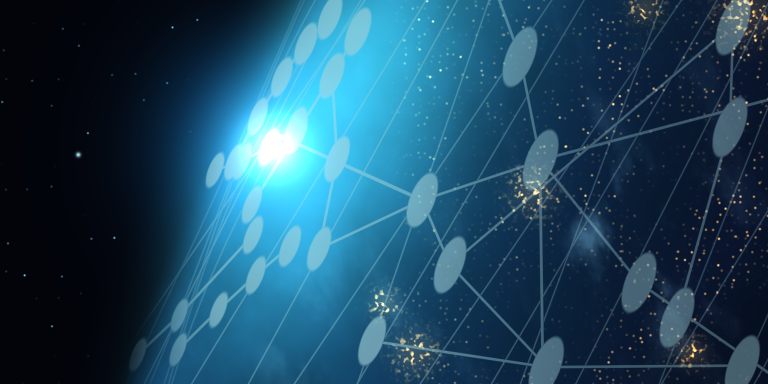
This background is drawn by a WebGL 2 fragment shader. Its source:

```glsl
#version 300 es
precision highp float;
// A sunlit planet limb at night, wrapped in a network of tilted discs and links.
uniform vec2 u_resolution;
out vec4 fragColor;

const vec3 SPACE = vec3(0.008, 0.014, 0.04);
const vec3 NIGHT = vec3(0.03, 0.07, 0.15);
const vec3 OCEAN = vec3(0.055, 0.21, 0.35);
const vec3 AIR = vec3(0.22, 0.74, 0.87);
const vec3 HALO = vec3(0.05, 0.40, 0.66);
const vec3 PALE = vec3(0.68, 0.89, 0.93);
const vec3 GOLD = vec3(1.0, 0.70, 0.30);
const vec2 SUN = vec2(0.715, 0.612);

vec2 hash2(vec2 p) {
  vec3 q = fract(p.xyx * vec3(0.1031, 0.1030, 0.0973));
  q += dot(q, q.yzx + 33.33);
  return fract((q.xx + q.yz) * q.zy);
}

float corner(vec2 cell, vec2 f, vec2 o) {
  return dot(hash2(cell + o) * 2.0 - 1.0, f - o);
}

// Gradient noise, roughly -0.7 to 0.7
float noise(vec2 p) {
  vec2 c = floor(p), f = fract(p), w = f * f * (3.0 - 2.0 * f);
  return mix(mix(corner(c, f, vec2(0)), corner(c, f, vec2(1, 0)), w.x),
             mix(corner(c, f, vec2(0, 1)), corner(c, f, vec2(1)), w.x), w.y);
}

float fbm(vec2 p) {
  float sum = 0.0, amp = 0.6;
  for (int i = 0; i < 5; i++) {
    sum += amp * noise(p);
    p = mat2(1.6, 1.2, -1.2, 1.6) * p + 7.3;
    amp *= 0.55;
  }
  return sum;
}

float bell(vec2 d, float radius) { return exp(-dot(d, d) / (radius * radius)); }

float link(vec2 p, vec2 a, vec2 b, float halfWidth, float px) {
  vec2 d = b - a;
  float t = clamp(dot(p - a, d) / dot(d, d), 0.0, 1.0);
  return 1.0 - smoothstep(halfWidth - px * 0.5, halfWidth + px, length(p - a - d * t));
}

// Disc leaning right, growing toward the viewer on the right
float disc(vec2 p, vec2 c, float px) {
  float near = smoothstep(0.4, 1.4, c.x);
  vec2 size = mix(vec2(0.016, 0.046), vec2(0.036, 0.083), near);
  vec2 q = mat2(0.93, 0.37, -0.37, 0.93) * (p - c);
  float edge = (length(q / size) - 1.0) * size.x;
  return 1.0 - smoothstep(-px, px, edge);
}

// Discs along a parabola with links between them: net = (discs, links)
void strand(vec2 p, vec2 start, vec2 vel, vec2 acc, int count, float px, inout vec2 net) {
  vec2 last = start;
  for (int i = 0; i < count; i++) {
    float t = float(i);
    vec2 node = start + vel * t + acc * t * t;
    net.x = max(net.x, disc(p, node, px));
    if (i > 0) net.y = max(net.y, link(p, last, node, 0.0028, px));
    last = node;
  }
}

// Round points scattered one to a cell; most cells stay almost dark
float specks(vec2 p, float scale, float radius) {
  vec2 q = p * scale, h = hash2(floor(q));
  float d = length(fract(q) - 0.25 - 0.5 * h);
  return (1.0 - smoothstep(0.0, radius, d)) * pow(hash2(floor(q) + 51.0).x, 6.0);
}

// Thin fan of long links and fine arcs beside the limb
float fineLines(vec2 p, float d, float px) {
  float sum = 0.0;
  for (int i = 0; i < 15; i++) {
    vec2 h = hash2(vec2(float(i), 4.0));
    float top = 0.78 + 0.12 * (float(i) + h.x);
    sum = max(sum, link(p, vec2(top, 1.0), vec2(top - 0.32 - 0.4 * h.y, 0.0), 0.0013, px));
  }
  for (int i = 0; i < 5; i++) {
    float k = float(i), arc = abs(d - 0.035 * k - 0.03 * sin(p.y * 3.0 + k));
    sum = max(sum, 0.6 * (1.0 - smoothstep(0.001, 0.001 + px, arc * 0.9)));
  }
  return sum;
}

void main() {
  float px = 1.0 / u_resolution.y;
  vec2 p = gl_FragCoord.xy * px;
  float d = p.x - (0.33 + 0.37 * p.y + 0.08 * p.y * p.y);
  float inside = smoothstep(-0.04, 0.10, d);
  float land = fbm(p * vec2(3.5, 2.8) + 2.0);

  // Planet surface and wispy clouds
  float dusk = smoothstep(0.75, 1.9, p.x - 0.3 * p.y + 0.5 * land);
  vec3 surface = mix(OCEAN, NIGHT, dusk) * (1.0 + 0.7 * land);
  float wisps = smoothstep(0.0, 0.55, fbm(vec2(p.x * 7.0 + p.y * 2.0, p.y * 4.0 - p.x)));
  float cover = 0.15 + 0.9 * bell(p - vec2(1.66, 0.36), 0.2) + 0.4 * bell(p - vec2(0.9, 0.15), 0.2);
  surface += vec3(0.30, 0.42, 0.46) * wisps * cover;
  vec3 col = mix(SPACE, surface, inside);

  // Atmosphere stretched along the limb, then the sun
  vec2 a = mat2(0.91, 0.42, -0.42, 0.91) * (p - vec2(0.88, 0.72));
  float air = exp(-a.x * a.x / 0.10 - a.y * a.y / 0.40) * smoothstep(-0.2, 0.12, d);
  col = mix(col, AIR * (1.0 + 0.25 * land), 0.92 * air);
  float r = length(p - SUN);
  col += HALO * exp(-r * r / 0.065) * (1.0 - 0.6 * air);

  // City lights, gathered in a few bright regions
  float towns = smoothstep(1.0, 1.15, p.x) * smoothstep(-0.15, 0.4, land + 0.1);
  float city = bell(p - vec2(1.385, 0.50), 0.05) + bell(p - vec2(1.08, 0.08), 0.05)
             + bell(p - vec2(1.0, 0.21), 0.035) + bell(p - vec2(1.95, 0.97), 0.07)
             + bell(p - vec2(1.68, 0.98), 0.04) + bell(p - vec2(1.80, 0.08), 0.035);
  float sparks = specks(p, 28.0, 0.16) + specks(p + 3.7, 55.0, 0.3);
  float grain = smoothstep(0.0, 0.5, noise(p * 75.0) + 0.5 * noise(p * 140.0));
  col += GOLD * (1.3 * sparks * towns + city * (0.15 + 1.3 * grain));

  // Stars in open space
  col += vec3(0.45, 0.8, 0.9) * specks(p + 0.6, 14.0, 0.07) * (1.0 - smoothstep(-0.2, -0.08, d));
  col += PALE * bell(p - vec2(0.204, 0.597), 0.006);

  // Network strands, from the limb toward the viewer
  vec2 net = vec2(0.0);
  strand(p, vec2(0.859, 0.956), vec2(-0.0625, -0.0625), vec2(0.0, -0.008), 5, px, net);
  strand(p, vec2(0.56, 0.557), vec2(0.07, 0.016), vec2(0.0, 0.007), 4, px, net);
  strand(p, vec2(0.659, 0.388), vec2(-0.234, -0.262), vec2(0.042, 0.053), 3, px, net);
  strand(p, vec2(0.464, 0.089), vec2(0.109, 0.111), vec2(-0.004, -0.007), 4, px, net);
  strand(p, vec2(0.932, 0.917), vec2(-0.056, -0.096), vec2(-0.012, -0.018), 4, px, net);
  strand(p, vec2(0.865, 0.802), vec2(0.043, -0.207), vec2(-0.03, -0.009), 3, px, net);
  strand(p, vec2(0.831, 0.352), vec2(0.249, 0.139), vec2(0.02, -0.012), 3, px, net);
  strand(p, vec2(1.099, 0.479), vec2(-0.016, -0.121), vec2(0.089, -0.048), 3, px, net);
  strand(p, vec2(1.354, 0.852), vec2(-0.049, -0.242), vec2(0.102, -0.026), 3, px, net);
  strand(p, vec2(0.969, 0.112), vec2(0.424, -0.104), vec2(0.029, 0.036), 3, px, net);
  strand(p, vec2(1.909, 0.935), vec2(0.057, -0.151), vec2(-0.065, -0.115), 3, px, net);

  // Long links between strands
  vec2 hub = vec2(1.406, 0.583);
  net.y = max(net.y, link(p, SUN + vec2(0.0, 0.04), vec2(1.099, 0.479), 0.004, px));
  net.y = max(net.y, link(p, hub, vec2(2.0, 0.74), 0.003, px));
  net.y = max(net.y, link(p, hub, vec2(1.414, 0.0), 0.003, px));
  net.y = max(net.y, link(p, vec2(1.172, 0.31), vec2(1.909, 0.935), 0.0025, px));
  net.y = max(net.y, link(p, vec2(1.664, 0.264), vec2(2.0, 0.03), 0.003, px));
  net.y = max(net.y, link(p, vec2(1.354, 0.852), vec2(1.30, 1.0), 0.003, px));

  float fine = fineLines(p, d, px) * smoothstep(-0.06, 0.06, d);
  float lit = mix(0.65, 0.42, smoothstep(0.9, 1.6, p.x)) * smoothstep(0.25, 0.6, p.x);
  col = mix(col, PALE * 0.9, max(max(net.x, net.y * 0.85), fine * 0.6) * lit);
  col += PALE * (0.95 * exp(-r * r / 0.004) + 0.4 * exp(-r / 0.09));
  fragColor = vec4(clamp(col, 0.0, 1.0), 1.0);
}
```
